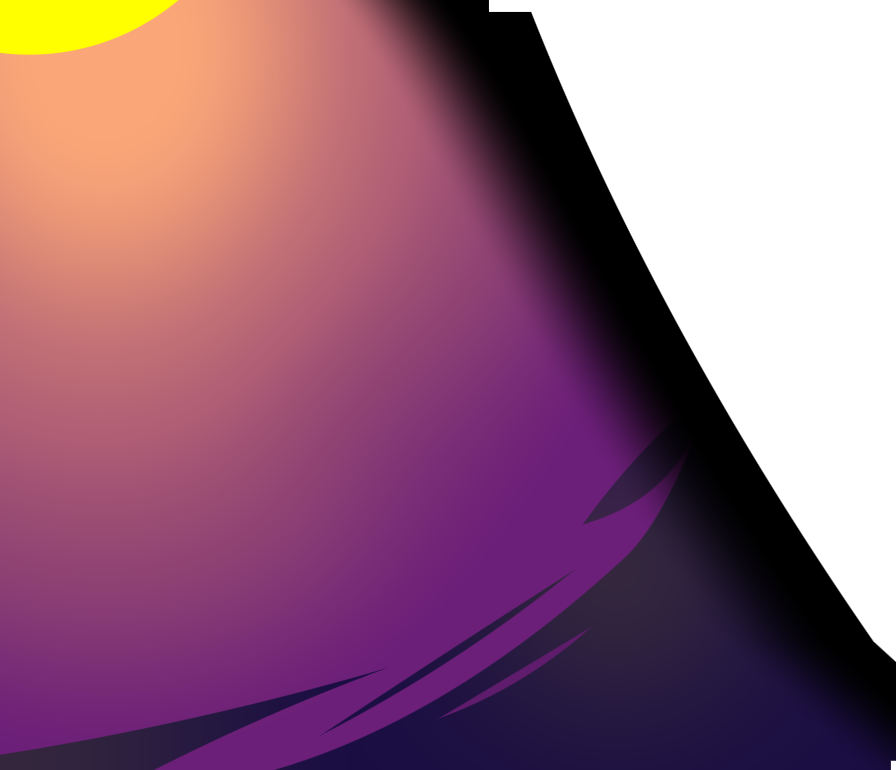
Give the GLSL for this background, as a WebGL 2 fragment shader.

```glsl
#version 300 es
precision highp float;
// A low sun over a dusk slope: a warm elliptical glow cools to violet, then
// fades to black along a curved white-backed edge. Dark hills and tapered
// streaks are cut from quadratic curves, all in units of the canvas height.

#define SUN_CENTER vec2(0.038, -0.229)
#define SUN_RADIUS 0.3
#define GLOW_CENTER vec2(0.136, 0.06)
#define GLOW_STRETCH vec2(1.25, 1.0)
#define GLOW_REACH 0.91
#define SHADE_START 0.05
#define SHADE_END 0.205

uniform vec2 u_resolution;
out vec4 fragColor;

const vec3 PEACH  = vec3(0.98, 0.65, 0.47);
const vec3 ROSE   = vec3(0.72, 0.40, 0.46);
const vec3 MAUVE  = vec3(0.57, 0.27, 0.45);
const vec3 VIOLET = vec3(0.42, 0.12, 0.47);
const vec3 SLATE  = vec3(0.20, 0.15, 0.24);
const vec3 NAVY   = vec3(0.10, 0.05, 0.26);

// Antialiased coverage of the region where d < 0.
float cover(float d) {
    return clamp(0.5 - d / max(fwidth(d), 1e-5), 0.0, 1.0);
}

// Tapered streak from a to b, lying between two parabolic bends.
float streak(vec2 p, vec2 a, vec2 b, float bendLow, float bendHigh) {
    vec2 axis = b - a;
    float s = dot(p - a, axis) / dot(axis, axis);
    float n = dot(p - a, normalize(vec2(-axis.y, axis.x)));
    float arch = 4.0 * s * (1.0 - s);
    return cover(max(bendLow * arch - n, n - bendHigh * arch));
}

// Horizontal position of the outer edge at depth y below the top.
float outerEdge(float y) {
    float s = y - 0.182;
    return 0.7606 + 0.4556 * s + 0.182 * s * s + 0.4 * max(y - 0.833, 0.0);
}

// Depth of the hill crest at x, steepening to the right.
float hillCrest(float x) {
    float u = max(x - 0.356, -0.2);
    float rise = max(u - 0.4545, 0.0);
    return 1.0 - 0.29 * u - 0.693 * u * u - 7.92 * rise * rise;
}

// Dark wedge that opens leftward from a sharp tip.
float wedge(vec2 p) {
    float u = 0.5015 - p.x;
    float v = p.y - 0.868;
    float upper = u * (0.29 - 0.132 * u);
    float lower = u * (0.37 + 0.224 * u);
    return cover(max(max(upper - v, v - lower), -u));
}

vec3 skyColor(vec2 p) {
    float h = length((p - GLOW_CENTER) * GLOW_STRETCH) / GLOW_REACH;
    vec2 bulge = p - vec2(0.5, 0.54);
    h += 0.07 * exp(-dot(bulge, bulge) * 30.0);
    vec3 color = mix(PEACH, ROSE, smoothstep(0.12, 0.54, h));
    color = mix(color, MAUVE, smoothstep(0.46, 0.78, h));
    return mix(color, VIOLET, smoothstep(0.7, 1.04, h));
}

void main() {
    // Height units, with y running down from the top.
    vec2 p = vec2(gl_FragCoord.x, u_resolution.y - gl_FragCoord.y) / u_resolution.y;

    // Sky and sun
    vec3 color = skyColor(p);
    color = mix(color, vec3(1.0, 1.0, 0.0), cover(length(p - SUN_CENTER) - SUN_RADIUS));

    // Hills and streaks
    float slateGlow = exp(-dot(p - vec2(0.8, 0.74), p - vec2(0.8, 0.74)) * 22.0);
    float leftGlow = 1.0 - smoothstep(0.0, 0.5, p.x);
    vec3 ground = mix(NAVY, SLATE, max(slateGlow, leftGlow));
    float dark = cover(hillCrest(p.x) - p.y);
    dark = max(dark, wedge(p));
    dark = max(dark, streak(p, vec2(0.418, 0.954), vec2(0.745, 0.741), -0.001, 0.01));
    dark = max(dark, 0.85 * streak(p, vec2(0.757, 0.681), vec2(0.92, 0.507), -0.008, 0.036));
    color = mix(color, ground, dark);
    color = mix(color, VIOLET * 0.9, streak(p, vec2(0.57, 0.933), vec2(0.767, 0.815), 0.0, 0.011));

    // Black falloff toward the outer edge
    float edge = outerEdge(p.y);
    float inset = edge - p.x - 0.05 * exp(-8.0 * p.y);
    color *= smoothstep(SHADE_START, SHADE_END, inset);

    // White beyond the edge, with square notches at its two ends
    float blank = cover(edge - p.x);
    blank = max(blank, cover(max(0.635 - p.x, p.y - 0.0155)));
    blank = max(blank, cover(max(1.157 - p.x, 0.988 - p.y)));
    fragColor = vec4(mix(color, vec3(1.0), blank), 1.0);
}
```
